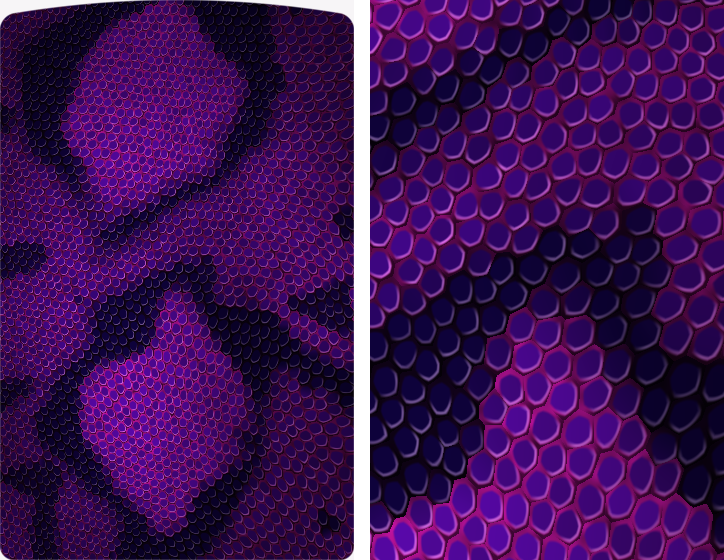
Left, the full canvas; right, a detail of the centre.
Reproduce this texture procedurally as a Shadertoy shader.

```glsl
vec2 hash2(vec2 p) {
    vec3 h = fract(p.xyx * vec3(0.1031, 0.1030, 0.0973));
    h += dot(h, h.yzx + 33.33);
    return fract((h.xx + h.yz) * h.zy);
}

vec2 noise2(vec2 p) {
    vec2 i = floor(p), f = fract(p);
    f = f * f * (3.0 - 2.0 * f);
    return mix(mix(hash2(i), hash2(i + vec2(1, 0)), f.x),
               mix(hash2(i + vec2(0, 1)), hash2(i + vec2(1, 1)), f.x), f.y);
}

// Signed distance to a tilted, rounded diamond
float diamond(vec2 p, vec2 centre, vec2 size, float tilt) {
    float c = cos(tilt), s = sin(tilt);
    vec2 q = abs(mat2(c, s, -s, c) * (p - centre)) / size;
    return (pow(pow(q.x, 1.4) + pow(q.y, 1.4), 1.0 / 1.4) - 1.0) * size.x;
}

// Skin markings: x is the dark banding, y the glow inside the diamonds
vec2 markings(vec2 p) {
    p += 0.045 * (noise2(p * 13.0 + 4.0) - 0.5);
    float upper = diamond(p, vec2(0.27, 0.83), vec2(0.18, 0.245), 0.35);
    float lower = diamond(p, vec2(0.295, 0.27), vec2(0.17, 0.24), 0.12);
    float right = diamond(p, vec2(0.575, 0.56), vec2(0.18, 0.25), -0.1);
    float fade = 0.08 * smoothstep(0.42, 0.52, p.y);
    float band = min(min(abs(upper - 0.008), abs(lower - 0.008)), abs(right) * 1.2 + fade);
    float width = 0.065 * noise2(p * 8.0 + 21.0).x;
    float dark = smoothstep(0.009, -0.009, band - width);
    float halo = 0.45 * smoothstep(0.03, 0.0, band - width);
    float glow = smoothstep(0.0, -0.05, min(upper, lower));
    float spots = smoothstep(0.72, 0.8, noise2(p * 13.0 + 7.0).y) * (1.0 - glow);
    glow = max(glow, 0.5 * smoothstep(0.0, -0.06, right));
    return vec2(max(max(dark, halo * (1.0 - glow)), 0.9 * spots), glow);
}

// Offset from the nearest scale centre and its lattice id; gap is F2 - F1
vec4 nearestScale(vec2 g, out float gap) {
    float row = floor(g.y / 0.866 + 0.5), best = 9.0, second = 9.0;
    vec4 found = vec4(0);
    for (float j = -2.0; j <= 2.0; j++) {
        float y = row + j;
        float shift = 0.5 * mod(y, 2.0);
        float column = floor(g.x - shift + 0.5);
        for (float i = -1.0; i <= 1.0; i++) {
            vec2 id = vec2(column + i, y);
            vec2 centre = vec2(id.x + shift, y * 0.866) + 0.34 * (hash2(id + 90.0) - 0.5);
            vec2 offset = g - centre;
            float d = length(offset);
            if (d < best) {
                second = best;
                best = d;
                found = vec4(offset, id);
            } else {
                second = min(second, d);
            }
        }
    }
    gap = second - best;
    return found;
}

void mainImage(out vec4 fragColor, in vec2 fragCoord) {
    vec2 p = fragCoord / iResolution.y;
    vec2 middle = vec2(0.5 * iResolution.x / iResolution.y, 0.5);
    float pixel = 1.0 / iResolution.y;

    // Tall scales in tilted rows that grow toward the right and wander
    float pitch = 0.0176, gap;
    vec2 q = (p - middle) * (1.0 - 0.45 * (p.x - middle.x));
    q += 0.07 * (noise2(p * 4.0 + 2.0) - 0.5);
    mat2 lean = mat2(0.97, 0.243, -0.243, 0.97);
    vec4 scale = nearestScale(lean * (q * vec2(1.07, 0.93)) / pitch, gap);
    vec2 offset = scale.xy * lean;
    vec2 random = hash2(scale.zw + 35.0);
    vec2 mark = markings(p - offset * pitch);

    // Rounded body, lit on its lower right rim and shaded beyond it
    float r = mix(length(offset), 0.5 - 0.5 * gap, 0.6);
    float angle = -0.95 + 0.9 * (random.y - 0.5);
    float facing = dot(offset / max(length(offset), 0.001), vec2(cos(angle), sin(angle)));
    float body = smoothstep(0.45, 0.35, r);
    float rim = smoothstep(0.085, 0.0, abs(r - 0.4)) * smoothstep(-0.25, 0.8, facing);
    float shadow = smoothstep(0.41, 0.5, r) * smoothstep(-0.4, 0.6, facing);

    vec3 fill = mix(vec3(0.165, 0.015, 0.345), vec3(0.225, 0.02, 0.43), mark.y);
    fill *= 0.86 + 0.28 * random.x;
    fill = mix(fill, vec3(0.04, 0.005, 0.165), mark.x);
    vec3 seam = mix(vec3(0.32, 0.03, 0.26), vec3(0.46, 0.045, 0.38), mark.y);
    seam = mix(seam, vec3(0.04, 0.005, 0.06), mark.x);
    seam *= 0.75 + 0.5 * noise2(p * 130.0).x;
    vec3 shine = mix(vec3(0.64, 0.32, 0.68), vec3(0.36, 0.27, 0.46), mark.x);

    vec3 color = mix(seam * (1.0 - 0.55 * shadow), fill, body);
    color = mix(color, shine, rim * (0.45 + 0.5 * noise2(p * 90.0 + 50.0).y));

    // Broad shading, dimmer toward the outer edges
    vec2 v = (p - middle) / middle;
    color *= 0.78 + 0.5 * noise2(p * 4.5 + 11.0).y;
    color *= 1.12 - 0.45 * smoothstep(0.3, 1.6, dot(v, v));

    // Rounded card with an arched top
    vec2 card = p - middle;
    card.y += 0.28 * card.x * card.x * step(0.0, card.y);
    vec2 corner = abs(card) - middle + 0.025;
    float edge = length(max(corner, 0.0)) + min(max(corner.x, corner.y), 0.0) - 0.025;
    color = mix(color, vec3(0.97, 0.96, 0.97), smoothstep(-pixel, pixel, edge));
    fragColor = vec4(color, 1.0);
}
```
